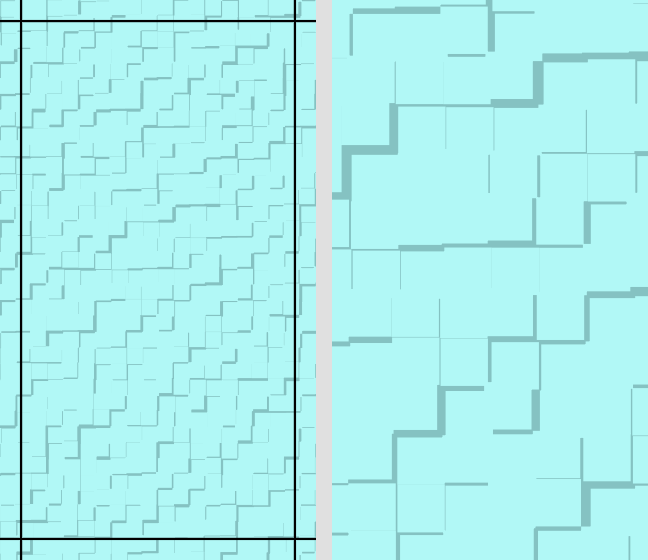
Left: the whole. Right: its middle third, enlarged.
Write a Shadertoy shader that draws this pattern.

```glsl
// Pale square tiles, each nudged along one diagonal by a random amount.
// Where neighbours drift apart, a darker gap of varying width shows between
// them; where they overlap, they merge. A thin black frame crosses on top.

float hash(vec2 cell) {
    vec3 q = fract(vec3(cell.xyx) * vec3(0.1031, 0.1030, 0.0973));
    q += dot(q, q.yzx + 33.33);
    return fract((q.x + q.y) * q.z);
}

// Antialiased coverage of a unit tile centred on the origin
float tileCoverage(vec2 p, float blur) {
    vec2 inside = clamp((0.5 - abs(p)) / blur + 0.5, 0.0, 1.0);
    return inside.x * inside.y;
}

// Summed coverage of all tiles that can reach the point
float tiles(vec2 p, float blur) {
    vec2 home = floor(p);
    float cover = 0.0;
    for (int j = -1; j <= 1; j++) {
        for (int i = -1; i <= 1; i++) {
            vec2 cell = home + vec2(i, j);
            float nudge = 0.27 * (hash(cell + 17.0) - 0.5);
            cover += tileCoverage(p - cell - 0.5 - nudge, blur);
        }
    }
    return min(cover, 1.0);
}

void mainImage(out vec4 fragColor, in vec2 fragCoord) {
    const vec3 tileColor = vec3(0.695, 0.972, 0.964);
    const vec3 gapColor = vec3(0.52, 0.76, 0.76);
    const vec3 frameColor = vec3(0.005);

    // Canvas width is one unit; the tile grid hangs from the top left
    float pixel = 1.0 / iResolution.x;
    vec2 size = iResolution.xy * pixel;
    vec2 uv = fragCoord * pixel;
    vec2 grid = 20.0 * vec2(uv.x, size.y - uv.y);

    vec3 color = mix(gapColor, tileColor, tiles(grid, 20.0 * pixel));

    // Four straight lines, inset equally and running to the canvas border
    vec2 toLine = abs(min(uv, size - uv) - 1.0 / 15.0);
    float lineDist = min(toLine.x, toLine.y) - 0.0036;
    color = mix(color, frameColor, clamp(0.5 - lineDist / pixel, 0.0, 1.0));

    fragColor = vec4(color, 1.0);
}
```
